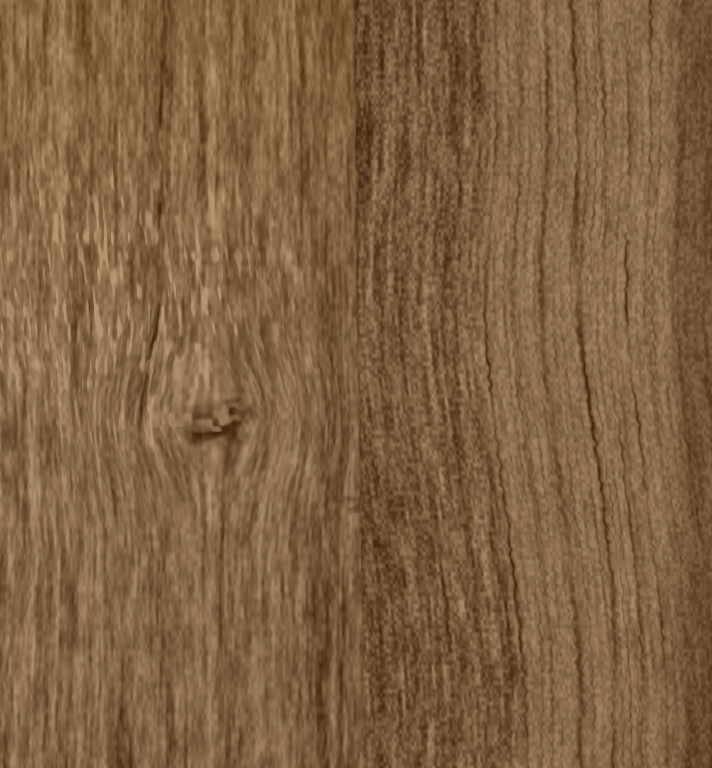
Give the GLSL for this texture, as a WebGL 1 fragment shader.

```glsl
precision highp float;
uniform vec2 u_resolution;

// Palette: tone 0 is DARK, tone 1 is LIGHT
const vec3 DARK = vec3(0.33, 0.22, 0.11);
const vec3 LIGHT = vec3(0.63, 0.51, 0.38);
const vec3 WARMTH = vec3(0.012, 0.0, -0.018);

// Layout, in canvas heights
const float SEAM_TOP = 0.462;
const float SEAM_LEAN = 0.013;
const vec2 KNOT = vec2(0.273, 0.453);
const vec2 KNOT_REACH = vec2(0.11, 0.085);
const float KNOT_BEND = 0.55;
const vec2 SIDE_KNOT = vec2(0.452, 0.352);
const float CRACK_X = 0.211;
const float BAND_END = 0.632;
const float EDGE_START = 0.85;
const float RING_GAP = 0.036;
const float HAIR_GAP = 0.0125;

// Base tones and strengths
const float LEFT_TONE = 0.69;
const float BAND_TONE = 0.36;
const float RING_TONE = 0.77;
const float EDGE_TONE = 0.34;
const float RING_DEPTH = 0.72;
const float HAIR_DEPTH = 0.34;
const float PORE_DEPTH = 0.56;
const float SPECKLE = 0.48;

float hash(vec2 p) {
  vec3 q = fract(vec3(p.xyx) * 0.1031);
  q += dot(q, q.yzx + 33.33);
  return fract((q.x + q.y) * q.z);
}

float noise(vec2 p) {
  vec2 i = floor(p), f = fract(p);
  f = f * f * (3.0 - 2.0 * f);
  return mix(mix(hash(i), hash(i + vec2(1.0, 0.0)), f.x),
             mix(hash(i + vec2(0.0, 1.0)), hash(i + vec2(1.0, 1.0)), f.x), f.y);
}

// Noise centred on zero
float grain(vec2 p, float across, float along) {
  return noise(p * vec2(across, along) + across) - 0.5;
}

float bell(float x) { return exp(-x * x); }

float bell2(vec2 v) { return exp(-dot(v, v)); }

// Left plank: fine straight grain flowing around a knot
float leftPlank(vec2 p) {
  vec2 d = p - KNOT;
  float bend = bell2(d / KNOT_REACH);
  vec2 q = vec2(KNOT.x + d.x * (1.0 - KNOT_BEND * bend), p.y);
  q.x += 0.012 * grain(p, 4.0, 3.0) + 0.003 * grain(p, 15.0, 18.0);

  float tone = LEFT_TONE + 0.16 * grain(q, 26.0, 1.2) + 0.30 * grain(q, 110.0, 2.5);
  tone += PORE_DEPTH * grain(q, 235.0, 30.0) + SPECKLE * 0.8 * grain(q, 310.0, 120.0);
  tone -= 0.24 * smoothstep(0.62, 0.85, noise(q * vec2(130.0, 5.0)));

  // Short pale dashes in the sheen, leaning slightly
  float sheen = bell2((p - vec2(0.16, 0.62)) / vec2(0.24, 0.2));
  vec2 lean = vec2(q.x + 0.1 * q.y, q.y);
  tone += sheen * (0.6 * smoothstep(0.6, 0.85, noise(lean * vec2(225.0, 42.0))) - 0.05);

  // Thin broken crack, fading below the knot
  float c = q.x - CRACK_X + 0.005 * grain(p, 2.0, 24.0);
  float crack = bell(c / 0.0024) * smoothstep(0.25, 0.6, noise(vec2(3.0, p.y * 32.0)));
  crack += 0.35 * bell(c / 0.011);
  tone -= crack * mix(0.2, 0.55, smoothstep(0.38, 0.52, p.y));

  // Knot: torn dark core with a pale halo
  vec2 t = p + 0.012 * vec2(grain(p, 45.0, 60.0), grain(p, 52.0, 47.0));
  float torn = smoothstep(0.3, 0.75, noise(t * vec2(85.0, 115.0)));
  vec2 k = t - KNOT;
  tone += 0.16 * bell2((d + vec2(0.02, 0.0)) / vec2(0.09, 0.035));
  tone -= bell2((k - vec2(0.028, 0.014)) / vec2(0.024, 0.011)) * (0.25 + 0.5 * torn);
  tone -= bell2((k - vec2(0.008, -0.012)) / vec2(0.034, 0.013)) * (0.15 + 0.65 * torn);
  tone -= bell2(k / vec2(0.055, 0.03)) * 0.38 * torn;

  // Curved streaks under the small knot beside the seam
  float low = 1.0 - smoothstep(0.24, 0.40, p.y);
  float curve = p.x - 0.436 + 0.32 * max(p.y - 0.18, 0.0) * p.y;
  curve += 0.012 * grain(p, 3.0, 9.0) + 0.004 * grain(p, 30.0, 45.0);
  tone += low * (0.34 * bell(curve / 0.004) - 0.22 * bell((curve + 0.022) / 0.015)
               - 0.34 * bell((curve - 0.010) / 0.004));
  vec2 s = t - SIDE_KNOT;
  s.y += 0.6 * s.x;
  tone -= bell2(s / vec2(0.028, 0.010)) * (0.1 + 0.5 * torn);

  // Shaded strip toward the seam
  return tone - 0.14 * smoothstep(0.32, 0.42, p.x);
}

// Worn dark lines, sharp on one side and soft on the other
float growthLines(vec2 q, float gap, float sharp, float soft) {
  float v = (q.x - BAND_END) / gap + 0.9 * grain(vec2(q.x / gap, q.y), 0.4, 1.5);
  float id = floor(v);
  float d = fract(v) - mix(0.25, 0.55, hash(vec2(id, 7.0)));
  float strength = mix(0.35, 1.0, hash(vec2(id, 19.0)));
  float wear = smoothstep(0.1, 0.7, noise(vec2(id * 5.0, q.y * 11.0)));
  float tail = d < 0.0 ? sharp : soft;
  return (0.72 * bell(d / sharp) + 0.28 * bell(d / tail)) * strength * mix(0.4, 1.15, wear);
}

// Right plank: dark band, wide rings and a dark outer edge
float rightPlank(vec2 p) {
  float drop = 1.0 - p.y;
  vec2 q = p;
  q.x -= 0.045 * smoothstep(0.42, 0.95, drop) - 0.007 * bell((drop - 0.36) / 0.15);
  q.x += 0.010 * grain(p, 4.0, 5.0) + 0.0012 * grain(p, 30.0, 60.0);
  vec2 rough = q + vec2(0.0045 * grain(p, 60.0, 130.0), 0.0);

  float band = 1.0 - smoothstep(BAND_END - 0.014, BAND_END + 0.010, rough.x);
  float edge = smoothstep(EDGE_START, EDGE_START + 0.06, p.x);
  float tone = mix(RING_TONE, BAND_TONE, band);
  tone = mix(tone, EDGE_TONE, edge);
  float lines = RING_DEPTH * growthLines(rough, RING_GAP, 0.075, 0.24);
  lines += HAIR_DEPTH * growthLines(rough, HAIR_GAP, 0.13, 0.2);
  tone -= lines * (1.0 - band) * (1.0 - 0.75 * edge);

  // Paler middle of the band, deepest beside the rings
  tone += band * 0.12 * bell((q.x - 0.55) / 0.045);
  tone += 0.12 * grain(q, 36.0, 1.2) + mix(0.12, 0.42, band) * grain(q, 125.0, 3.5);
  tone += mix(0.28, 0.62, band) * grain(q, 215.0, 24.0);
  return tone + mix(0.85, 1.25, band) * SPECKLE * grain(q, 300.0, 190.0);
}

void main() {
  vec2 p = gl_FragCoord.xy / u_resolution.y;
  float pixel = 1.0 / u_resolution.y;

  // Join the planks along a leaning seam
  float seam = p.x - SEAM_TOP - SEAM_LEAN * (1.0 - p.y) - 0.004 * grain(p, 2.0, 70.0);
  float side = smoothstep(-pixel, pixel, seam);
  float tone = mix(leftPlank(p), rightPlank(p), side);
  tone -= 0.14 * bell(seam / 0.003);

  // Broad light across the board
  tone += 0.10 * bell2((p - vec2(0.0, 0.58)) / vec2(0.2, 0.4));
  tone -= 0.05 * smoothstep(0.75, 1.0, p.y) + 0.05 * smoothstep(0.3, 0.0, p.y);

  vec3 color = mix(DARK, LIGHT, clamp(tone, -0.2, 1.25));
  color += WARMTH * (1.0 - side) * smoothstep(0.4, 1.0, p.y);
  gl_FragColor = vec4(color, 1.0);
}
```
